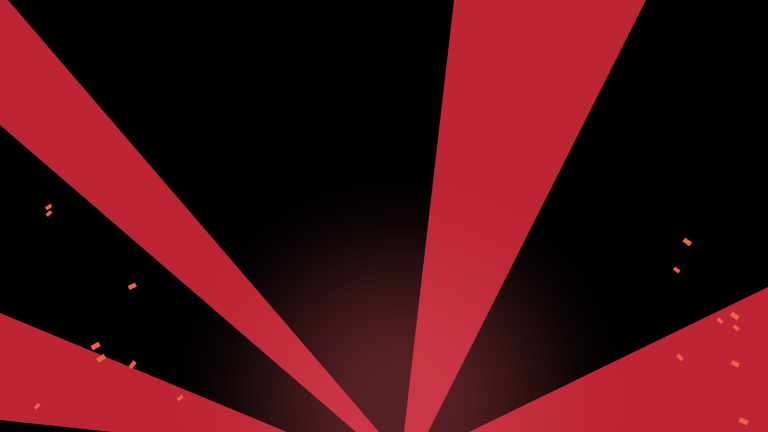
Write a Shadertoy shader that draws this background.

```glsl
// Red light beams fanning up from a soft glow at the bottom, with drifting confetti.
#define BEAM_RED vec3(0.745, 0.145, 0.205)
#define BACKDROP vec3(0.004, 0.0, 0.0)
#define GLOW_COLOR vec3(0.86, 0.32, 0.37)
#define GLOW_CENTER vec2(0.037, 0.07)
#define GLOW_STRENGTH 0.39
#define GLOW_INNER 0.06
#define GLOW_OUTER 0.54
#define CONFETTI_COLOR vec3(0.93, 0.38, 0.29)
#define CONFETTI_COUNT 16
#define CONFETTI_SIZE vec2(0.010, 0.0055)

float hash(float n) {
    return fract(sin(n * 127.1 + 3.7) * 4375.85);
}

// Coverage of a shape from its signed distance, negative inside.
float fill(float dist) {
    float pixel = 1.0 / iResolution.y;
    return 1.0 - smoothstep(-0.7 * pixel, 0.7 * pixel, dist);
}

// Wedge opening from its apex between two angles, in radians.
float beam(vec2 p, vec2 apex, float lowAngle, float highAngle) {
    vec2 q = p - apex;
    float aboveLow = q.y * cos(lowAngle) - q.x * sin(lowAngle);
    float belowHigh = q.x * sin(highAngle) - q.y * cos(highAngle);
    return fill(-min(aboveLow, belowHigh));
}

float boxDistance(vec2 p, vec2 halfSize) {
    vec2 d = abs(p) - halfSize;
    return length(max(d, 0.0)) + min(max(d.x, d.y), 0.0);
}

// Small tilted flakes gathered toward the lower left and right.
float confetti(vec2 p) {
    float cover = 0.0;
    float halfWidth = 0.5 * iResolution.x / iResolution.y;
    for (int i = 0; i < CONFETTI_COUNT; i++) {
        float id = float(i);
        float side = i % 2 == 0 ? -1.0 : 1.0;
        float inward = hash(id) * (side < 0.0 ? 0.48 : 0.29);
        float height = 0.02 + 0.58 * hash(id + 31.0) * (1.0 - 0.8 * inward);
        vec2 q = p - vec2(side * (halfWidth - inward), height);
        float tilt = side * (-0.65 + 0.5 * (hash(id + 67.0) - 0.5));
        q = mat2(cos(tilt), -sin(tilt), sin(tilt), cos(tilt)) * q;
        vec2 size = CONFETTI_SIZE * mix(0.7, 1.1, hash(id + 89.0));
        cover = max(cover, fill(boxDistance(q, size)));
    }
    return cover;
}

void mainImage(out vec4 fragColor, in vec2 fragCoord) {
    // Height is one unit; x is zero at the middle.
    vec2 p = (fragCoord - vec2(0.5 * iResolution.x, 0.0)) / iResolution.y;

    // Beams, from left to right
    float beams = beam(p, vec2(-0.0834, -0.0586), 2.7485, 3.0348);
    beams = max(beams, beam(p, vec2(0.1405, -0.1771), 2.2804, 2.4300));
    beams = max(beams, beam(p, vec2(0.0298, -0.1428), 1.1034, 1.4556));
    beams = max(beams, beam(p, vec2(0.0301, -0.0808), 0.0, 0.4515));
    vec3 color = mix(BACKDROP, BEAM_RED, beams);

    // Glow over beams and backdrop
    float glow = 1.0 - smoothstep(GLOW_INNER, GLOW_OUTER, length(p - GLOW_CENTER));
    color = mix(color, GLOW_COLOR, GLOW_STRENGTH * glow);

    // Confetti
    color = mix(color, CONFETTI_COLOR, confetti(p));
    fragColor = vec4(color, 1.0);
}
```
